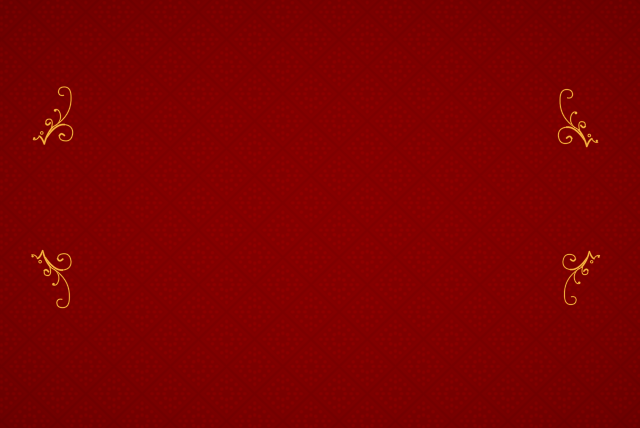
Reproduce this background procedurally as a Shadertoy shader.

```glsl
// Deep red damask wallpaper with four gold corner flourishes.
// A diamond lattice is folded to repeat dotted rosettes over a soft vignette;
// one flourish of quadratic curves is mirrored into each quadrant.

const vec2  PITCH = vec2(0.1315, 0.1274);         // rosette spacing, canvas heights
const vec2  LATTICE_ORIGIN = vec2(0.7266, 0.526); // centre of one rosette
const float CENTRE_RED = 0.518;
const float VIGNETTE = 0.21;
const float DOT_GAIN = 0.052;
const float LINE_GAIN = 0.022;
const vec3  GOLD_DARK = vec3(0.80, 0.47, 0.12);
const vec3  GOLD_LIGHT = vec3(0.96, 0.69, 0.25);
const float FLOURISH_UNIT = 1.0 / 512.0;          // drawing unit, canvas heights
const int   CURVE_STEPS = 10;

float segment(vec2 p, vec2 a, vec2 b) {
    vec2 ab = b - a;
    return length(p - a - ab * clamp(dot(p - a, ab) / dot(ab, ab), 0.0, 1.0));
}

// Distance to a quadratic curve, followed as short segments
float curve(vec2 p, vec2 a, vec2 control, vec2 b) {
    float d = 1e4;
    vec2 last = a;
    for (int i = 1; i <= CURVE_STEPS; i++) {
        float t = float(i) / float(CURVE_STEPS);
        vec2 next = mix(mix(a, control, t), mix(control, b, t), t);
        d = min(d, segment(p, last, next));
        last = next;
    }
    return d;
}

float disc(vec2 p, vec2 centre, float radius) {
    return length(p - centre) - radius;
}

// Flourish with its pointed tip at the origin, growing up and to the right
float flourish(vec2 p) {
    // Stem and top curl
    float thin = curve(p, vec2(10, 20), vec2(33, 33), vec2(32, 56));
    thin = min(thin, curve(p, vec2(32, 56), vec2(32, 68), vec2(24, 68)));
    thin = min(thin, curve(p, vec2(24, 68), vec2(17, 68), vec2(17, 61.5)));
    thin = min(thin, curve(p, vec2(17, 61.5), vec2(18, 57), vec2(23, 58)));
    // Large side scroll
    float thick = curve(p, vec2(0), vec2(3, 12), vec2(10, 20));
    thick = min(thick, curve(p, vec2(3, 8), vec2(14, 24), vec2(24, 23)));
    thin = min(thin, curve(p, vec2(24, 23), vec2(34, 22), vec2(34, 13)));
    thin = min(thin, curve(p, vec2(34, 13), vec2(33, 3), vec2(25, 3.5)));
    thin = min(thin, curve(p, vec2(25, 3.5), vec2(18, 4), vec2(18, 9.5)));
    thick = min(thick, curve(p, vec2(18, 9.5), vec2(20, 14), vec2(24, 10)));
    // Small inner curls
    thin = min(thin, curve(p, vec2(7, 14), vec2(12, 28), vec2(7, 29.5)));
    thin = min(thin, curve(p, vec2(7, 29.5), vec2(1, 30), vec2(2, 24)));
    thick = min(thick, curve(p, vec2(2, 24), vec2(4, 21), vec2(7, 25)));
    thin = min(thin, curve(p, vec2(14, 22), vec2(21, 28), vec2(19, 36)));
    thin = min(thin, curve(p, vec2(19, 36), vec2(17, 42), vec2(13, 41)));
    // Pointed tip and left hook
    thick = min(thick, curve(p, vec2(0), vec2(-3, 8), vec2(-6, 9)));
    thin = min(thin, curve(p, vec2(-6, 9), vec2(-9, 4), vec2(-13, 5)));
    float d = min(thin - 0.75, thick - 1.15);
    // Beads
    d = min(d, disc(p, vec2(13, 40), 1.7));
    d = min(d, disc(p, vec2(-12, 6.5), 1.5));
    return min(d, abs(disc(p, vec2(-3, 13), 1.5)) - 0.7);
}

// Red lift from the lattice lines and the dotted rosettes
float damask(vec2 p, float pixel) {
    vec2 q = (p - LATTICE_ORIGIN) / PITCH;
    vec2 diagonal = fract(vec2(q.x + q.y, q.x - q.y) + 0.5) - 0.5;
    float aa = pixel / PITCH.y;
    float edge = 0.5 - max(abs(diagonal.x), abs(diagonal.y));
    float line = smoothstep(0.03 + aa, 0.03 - aa, abs(edge - 0.065))
               - smoothstep(0.025 + aa, 0.025 - aa, edge);

    // Fold the cell into one octant
    vec2 cell = abs(0.5 * vec2(diagonal.x + diagonal.y, diagonal.x - diagonal.y));
    cell = vec2(max(cell.x, cell.y), min(cell.x, cell.y));
    float d = disc(cell, vec2(0.25, 0.085), 0.029);
    for (int i = 1; i <= 3; i++) {
        float k = float(i);
        d = min(d, disc(cell * vec2(0.85, 1.0), vec2(0.092 * k, 0.0), 0.027));
        if (i < 3) d = min(d, disc(cell, vec2(0.085 * k), 0.031));
    }
    return DOT_GAIN * smoothstep(aa, -aa, d) + LINE_GAIN * 0.6 * line;
}

void mainImage(out vec4 fragColor, in vec2 fragCoord) {
    float pixel = 1.0 / iResolution.y;
    vec2 p = fragCoord * pixel;
    vec2 uv = fragCoord / iResolution.xy;

    // Wallpaper
    vec2 fromCentre = uv - 0.5;
    float red = CENTRE_RED - VIGNETTE * dot(fromCentre, fromCentre);
    red += damask(p, pixel);
    vec3 color = vec3(red, 0.0, 0.0);

    // Flourish of this quadrant
    bool right = uv.x > 0.5, top = uv.y > 0.54;
    vec2 tip = top ? (right ? vec2(1.371, 0.658) : vec2(0.1035, 0.664))
                   : (right ? vec2(1.377, 0.412) : vec2(0.0996, 0.414));
    vec2 mirror = vec2(right ? -1.0 : 1.0, top ? 1.0 : -1.0);
    float size = FLOURISH_UNIT * (right && !top ? 0.93 : 1.0);
    vec2 local = (p - tip) * mirror / size;
    if (abs(local.x - 10.0) < 30.0 && abs(local.y - 34.0) < 42.0) {
        float aa = 0.7 * pixel / size;
        float d = flourish(local);
        vec3 gold = mix(GOLD_LIGHT, GOLD_DARK, smoothstep(-1.0, 0.5, d));
        color = mix(color, gold, smoothstep(aa, -aa, d));
    }
    fragColor = vec4(color, 1.0);
}
```
